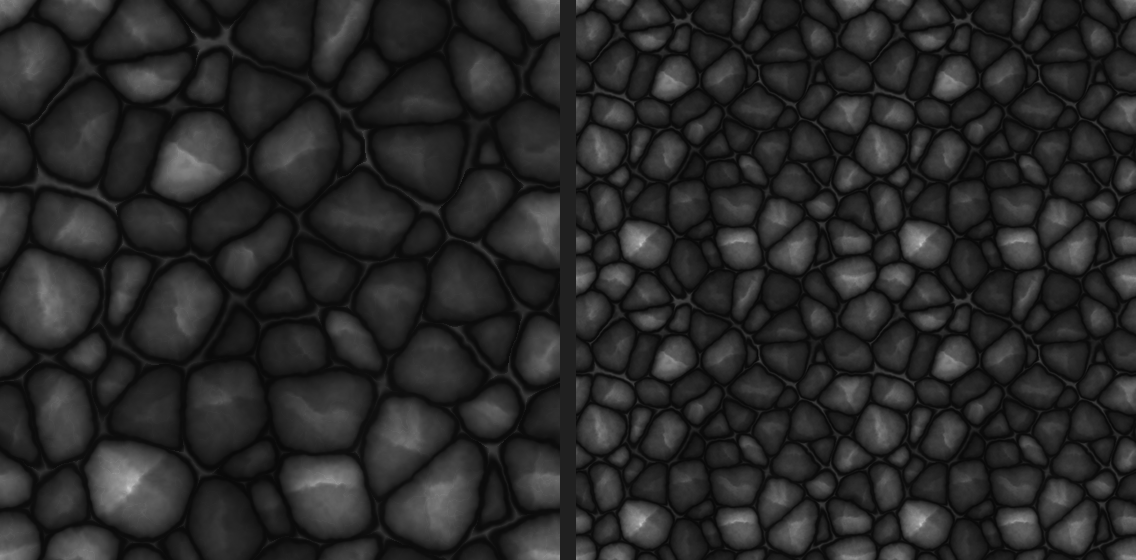
Left, the tile; right, the same tile 2 across and 2 down.
Reproduce this texture procedurally as a WebGL 2 fragment shader.

```glsl
#version 300 es
precision highp float;

uniform vec2 u_resolution;
out vec4 fragColor;

const float GRID = 8.0;          // stones per side, whole number for tiling
const vec2 ORIGIN = vec2(0.815, 0.585);
const float JITTER = 0.86;       // scatter of stone centres
const float SIZE_SPREAD = 0.54;  // difference between large and small stones
const float ROUNDING = 12.0;     // higher gives sharper corners
const float GAP = 0.016;         // half width of the narrowest joint
const float GAP_SPREAD = 0.09;   // extra width of the widest joints
const float WARP = 0.2;          // waviness of the outlines
const float DOME = 5.0;          // steepness of the stone flanks
const float CREVICE_TONE = 0.05;
const float FLANK_TONE = 0.07;
const float MORTAR_TONE = 0.23;
const float STONE_DARK = 0.215;
const float STONE_LIGHT = 0.56;
const float HIGHLIGHT = 0.32;
const vec2 LOCAL_PERIOD = vec2(64.0);

vec3 hash3(vec2 cell, float seed) {
    uvec3 v = uvec3(ivec3(vec3(cell, seed) + 0.5)) * 1664525u + 1013904223u;
    v.x += v.y * v.z; v.y += v.z * v.x; v.z += v.x * v.y;
    v ^= v >> 16u;
    v.x += v.y * v.z; v.y += v.z * v.x; v.z += v.x * v.y;
    return vec3(v >> 8u) / 16777216.0;
}

// Whole cell index within a period, safe against rounding
vec2 wrap(vec2 cell, vec2 period) {
    return cell - period * floor((cell + 0.5) / period);
}

// Value noise that wraps after a whole number of cells
float noise(vec2 p, vec2 period, float seed) {
    vec2 i = floor(p), f = fract(p);
    f = f * f * f * (f * (f * 6.0 - 15.0) + 10.0);
    vec2 a = wrap(i, period), b = wrap(i + 1.0, period);
    return mix(mix(hash3(a, seed).x, hash3(vec2(b.x, a.y), seed).x, f.x),
               mix(hash3(vec2(a.x, b.y), seed).x, hash3(b, seed).x, f.x), f.y);
}

float fbm(vec2 p, vec2 period, float seed) {
    float sum = 0.0, gain = 0.5;
    for (int i = 0; i < 4; i++) {
        sum += gain * noise(p, period, seed + float(i));
        p *= 2.0; period *= 2.0; gain *= 0.5;
    }
    return sum / 0.9375;
}

// Centre in xy, weight in z
vec3 stoneSite(vec2 cell) {
    vec3 h = hash3(wrap(cell, vec2(GRID)), 1.0);
    return vec3(cell + 0.5 + JITTER * (h.xy - 0.5), SIZE_SPREAD * h.z);
}

float powerDistance(vec2 p, vec3 site) {
    vec2 d = p - site.xy;
    return dot(d, d) - site.z;
}

// Rounded distance to the stone outline; also yields the owning cell
float stoneEdge(vec2 p, out vec2 owner) {
    vec2 base = floor(p);
    float best = 1e3;
    for (int y = -2; y <= 2; y++)
    for (int x = -2; x <= 2; x++) {
        vec2 cell = base + vec2(x, y);
        float d = powerDistance(p, stoneSite(cell));
        if (d < best) { best = d; owner = cell; }
    }
    vec3 site = stoneSite(owner);
    float sum = 0.0;
    for (int y = -2; y <= 2; y++)
    for (int x = -2; x <= 2; x++) {
        if (x == 0 && y == 0) continue;
        vec2 cell = owner + vec2(x, y);
        vec3 other = stoneSite(cell);
        float edge = (powerDistance(p, other) - best) / (2.0 * distance(other.xy, site.xy));
        float wide = hash3(wrap(cell, vec2(GRID)) + wrap(owner, vec2(GRID)), 2.0).x;
        sum += exp(-ROUNDING * (edge - GAP_SPREAD * pow(wide, 4.0)));
    }
    return -log(sum) / ROUNDING;
}

float stoneTone(vec2 local, vec2 cell, float edge) {
    vec3 look = hash3(cell, 3.0), turn = hash3(cell, 4.0);
    vec2 offset = floor(look.yz * 40.0) + 10.0;
    float rough = fbm(local * 3.0 + offset, LOCAL_PERIOD, 20.0);
    float angle = 6.2832 * turn.x;
    vec2 across = vec2(cos(angle), sin(angle));
    float s = dot(local, across) + 0.3 * (rough - 0.5);
    float t = dot(local, vec2(-across.y, across.x));

    // Domed body split by a main ridge and a softer second facet
    float dome = 1.0 - exp(-DOME * max(edge - 0.5 * GAP, 0.0));
    float second = angle + 1.3 + 2.0 * turn.y;
    float u = dot(local, vec2(cos(second), sin(second))) + 0.25 * (rough - 0.5);
    float facets = mix(0.70, 1.0, smoothstep(-0.10, 0.04, s))
                 * mix(0.78, 1.0, smoothstep(-0.27, -0.15, u));
    float tone = mix(FLANK_TONE, mix(STONE_DARK, STONE_LIGHT, look.x), dome * facets);

    // Streaked glint along the ridge
    float streak = fbm(vec2(t * 12.0, s * 5.0) + offset, LOCAL_PERIOD, 30.0);
    float glint = exp(-(s < 0.0 ? 22.0 : 9.0) * abs(s) - 9.0 * t * t);
    float shine = look.x * (0.25 + 0.75 * turn.z);
    tone += HIGHLIGHT * shine * glint * dome * dome * (0.3 + 1.4 * streak);

    // Cloudy surface with faint curved veins
    float cloud = fbm(local * 7.0 + offset, LOCAL_PERIOD, 40.0);
    float vein = 1.0 - smoothstep(0.0, 0.025, abs(rough - 0.53));
    return tone * (0.85 + 0.3 * cloud) * (1.0 + 0.06 * vein);
}

void main() {
    vec2 uv = gl_FragCoord.xy / u_resolution + ORIGIN;
    vec2 sway = vec2(fbm(uv * 16.0, vec2(16.0), 50.0), fbm(uv * 16.0, vec2(16.0), 60.0));
    vec2 p = uv * GRID + WARP * (sway - 0.5);
    vec2 cell;
    float edge = stoneEdge(p, cell);
    float stone = stoneTone(p - stoneSite(cell).xy, wrap(cell, vec2(GRID)), edge);

    // Grainy mortar shows in the wide joints, narrow ones stay dark
    float grain = fbm(uv * 64.0, vec2(64.0), 70.0);
    float fill = smoothstep(-0.02, -0.1, edge) * (0.4 + 0.8 * noise(uv * 6.0, vec2(6.0), 80.0));
    float mortar = mix(CREVICE_TONE, MORTAR_TONE, fill) * (0.8 + 0.4 * grain);
    float tone = mix(mortar, stone, smoothstep(GAP - 0.022, GAP + 0.022, edge));

    // Broad patches of shade
    tone *= 0.8 + 0.4 * noise(uv * 4.0, vec2(4.0), 90.0);
    fragColor = vec4(vec3(tone), 1.0);
}
```
